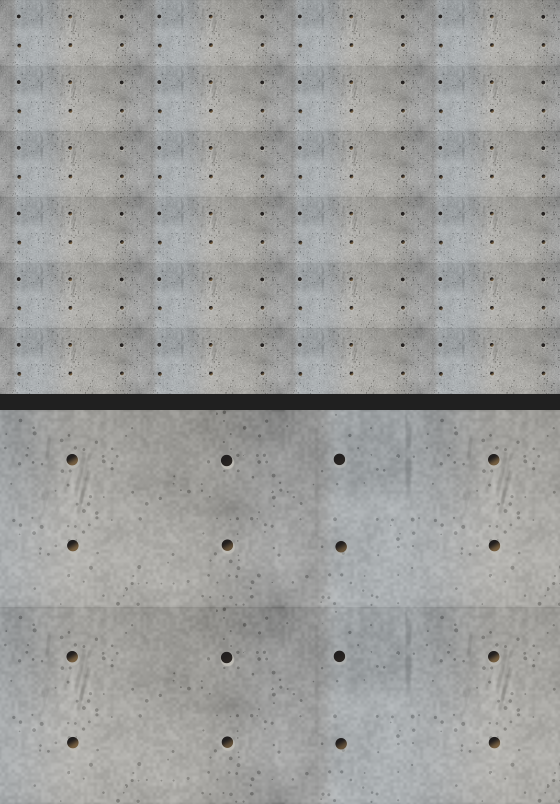
Top: the whole. Bottom: its middle third, enlarged.
Reproduce this texture procedurally as a WebGL 1 fragment shader.

```glsl
precision highp float;
// Cast concrete wall: repeating stained panels with six tie holes each.

uniform vec2 u_resolution;

const vec2 REPEATS = vec2(3.985, 6.0);      // panels across and down
const float ASPECT = 2.14;                  // panel width over height
const vec3 CONCRETE = vec3(0.609, 0.611, 0.609);
const vec3 COOL_TINT = vec3(-0.014, 0.002, 0.014);
const vec3 WARM_TINT = vec3(0.010, 0.004, -0.010);
const vec3 HOLE_DARK = vec3(0.13, 0.12, 0.12);
const vec3 HOLE_RUST = vec3(0.46, 0.37, 0.25);
const vec3 RIM_LIGHT = vec3(0.77, 0.76, 0.73);
const vec2 HOLE_ORIGIN = vec2(0.135, 0.310);
const vec2 HOLE_STEP = vec2(0.365, 0.436);
const float HOLE_RADIUS = 0.029;            // in panel heights
const float JOINT_X = 0.08;                 // vertical joint in the panel
const float GRAIN = 0.075;
const float BLOTCH = 0.13;
const float STREAK = 0.055;

float hash(vec2 p) {
  vec3 h = fract(vec3(p.xyx) * 0.1031);
  h += dot(h, h.yzx + 33.33);
  return fract((h.x + h.y) * h.z);
}

// Value noise that wraps after a whole number of cells per panel.
float noise(vec2 p, vec2 cells) {
  p *= cells;
  vec2 i = floor(p), f = fract(p);
  f = f * f * (3.0 - 2.0 * f);
  vec2 a = mod(i, cells), b = mod(i + 1.0, cells);
  return mix(mix(hash(a), hash(vec2(b.x, a.y)), f.x),
             mix(hash(vec2(a.x, b.y)), hash(b), f.x), f.y);
}

float fbm(vec2 p, vec2 cells) {
  float sum = 0.0, weight = 0.5;
  for (int i = 0; i < 4; i++) {
    sum += weight * noise(p, cells);
    cells *= 2.0;
    weight *= 0.5;
  }
  return sum / 0.9375;
}

float segment(vec2 p, vec2 a, vec2 b) {
  vec2 ab = b - a;
  return length(p - a - ab * clamp(dot(p - a, ab) / dot(ab, ab), 0.0, 1.0));
}

// Broad light and dark areas, pour streaks and fine grain.
float surfaceTone(vec2 p) {
  float u = fract(p.x - JOINT_X);
  float lit = smoothstep(0.0, 0.04, u) * (1.0 - smoothstep(0.50, 0.82, u));
  float tone = 0.048 * (lit - 0.5) - 0.055 * (smoothstep(0.15, 1.0, p.y) - 0.5);
  tone += 0.018 * exp(-12.0 * dot(p - vec2(0.6, 0.3), p - vec2(0.6, 0.3)));
  tone += BLOTCH * (fbm(p, vec2(8.0, 4.0)) - 0.5);
  float streakMask = 0.4 + 0.6 * lit * smoothstep(0.2, 0.8, p.y);
  tone += STREAK * streakMask * (noise(p, vec2(70.0, 3.0)) - 0.5);
  tone += GRAIN * (noise(p, vec2(128.0, 60.0)) - 0.5);
  return tone;
}

// Long drip, slanted scratches and the panel joints.
float marks(vec2 q, vec2 p, float px) {
  float worn = smoothstep(0.25, 0.65, noise(p, vec2(36.0, 18.0)));
  float dark = 0.09 * worn * smoothstep(0.40, 0.75, p.y)
             * (1.0 - smoothstep(0.006, 0.018 + px, abs(p.x - 0.297) * ASPECT));
  for (int i = 0; i < 6; i++) {
    float k = float(i);
    vec2 a = vec2(0.83 + 0.35 * hash(vec2(k, 3.0)), 0.25 + 0.35 * hash(vec2(k, 7.0)));
    vec2 b = a + vec2(0.02 + 0.12 * hash(vec2(k, 11.0)), 0.30);
    dark += 0.055 * worn * (1.0 - smoothstep(0.003, 0.010 + px, segment(q, a, b)));
  }
  float seam = min(p.y, 1.0 - p.y);
  dark += 0.025 * (1.0 - smoothstep(0.002, 0.008 + px, seam));
  dark += 0.025 * worn * (1.0 - smoothstep(0.003, 0.010 + px, abs(p.x - JOINT_X) * ASPECT));
  return dark;
}

// Small air pits, denser at the right of the panel.
float pits(vec2 p, float px) {
  vec2 cells = vec2(60.0, 28.0), g = p * cells, id = floor(g);
  vec2 center = 0.3 + 0.4 * vec2(hash(id + 5.0), hash(id + 91.0));
  float density = 0.04 + 0.22 * smoothstep(0.52, 0.75, noise(p, vec2(9.0, 5.0)))
                * (0.4 + 0.6 * smoothstep(0.6, 0.9, p.x));
  float size = 0.12 + 0.18 * hash(id + 47.0), soft = px * cells.y;
  float spot = 1.0 - smoothstep(size - 0.1, size + 0.5 * soft, length(fract(g) - center));
  return 0.15 * spot * step(hash(id + 23.0), density);
}

vec3 addHole(vec3 color, vec2 d, float rust, float rim, float px) {
  vec2 lip = d - HOLE_RADIUS * vec2(0.15, -0.38);
  float ring = 1.0 - smoothstep(-px, px, length(lip) - HOLE_RADIUS * 1.15);
  float bore = 1.0 - smoothstep(-0.6 * px, 0.6 * px, length(d) - HOLE_RADIUS);
  float depth = smoothstep(-0.6, 0.8, dot(d, vec2(0.5, -0.85)) / HOLE_RADIUS);
  color = mix(color, RIM_LIGHT, ring * rim);
  return mix(color, mix(HOLE_DARK, HOLE_RUST, rust * depth), bore);
}

void main() {
  vec2 p = fract(gl_FragCoord.xy / u_resolution * REPEATS);
  vec2 q = p * vec2(ASPECT, 1.0);
  float px = REPEATS.y / u_resolution.y;

  vec3 color = CONCRETE + surfaceTone(p) - marks(q, p, px) - pits(p, px);
  float cool = smoothstep(0.08, 0.14, p.x) * (1.0 - smoothstep(0.25, 0.5, p.x));
  float warm = smoothstep(0.35, 0.55, p.x) * (1.0 - smoothstep(0.8, 1.0, p.x));
  color += COOL_TINT * cool + WARM_TINT * warm;

  // Three columns and two rows of tie holes.
  for (int i = 0; i < 3; i++) {
    for (int j = 0; j < 2; j++) {
      vec2 n = vec2(float(i), float(j));
      vec2 center = (HOLE_ORIGIN + n * HOLE_STEP) * vec2(ASPECT, 1.0);
      center += 0.012 * (vec2(hash(n + 2.0), hash(n + 9.0)) - 0.5);
      float rust = clamp(1.0 - abs(n.x - 1.0) + 0.8 * (1.0 - n.y), 0.1, 1.0);
      color = addHole(color, q - center, rust, 0.35 + 0.25 * n.x * (1.0 - 0.3 * rust), px);
    }
  }
  gl_FragColor = vec4(clamp(color, 0.0, 1.0), 1.0);
}
```
